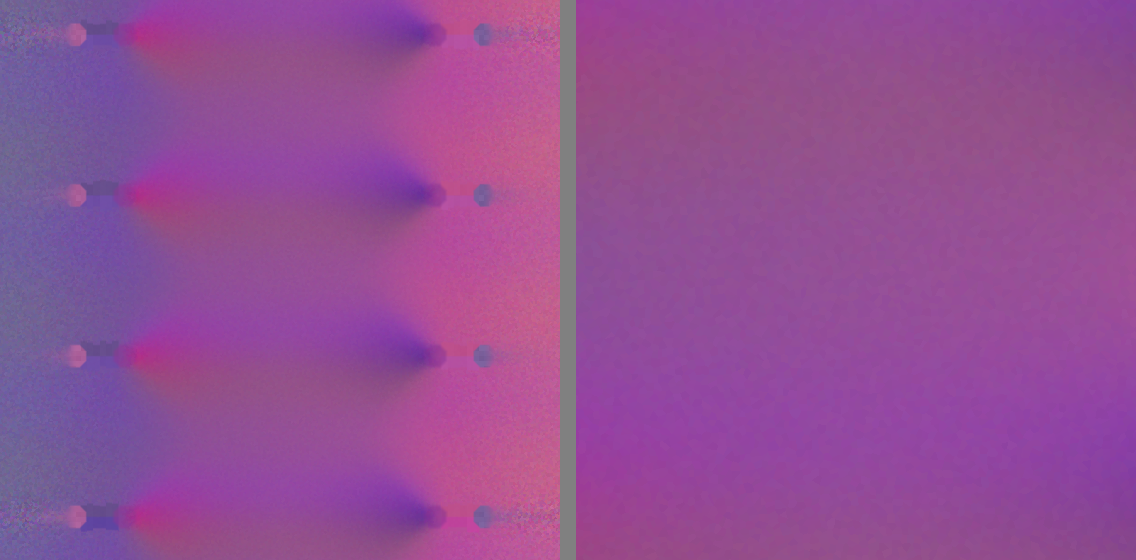
Left, the full canvas; right, a detail of the centre.
Write a Shadertoy shader that draws this background.

```glsl
// Four rows of paired glowing poles on a blue-to-pink ground with coloured grain.
// Widening lobes run inward from the poles over a periodic vertical tint, while
// blocky bands, faceted caps and faded tails extend outward from every pole.

const float TAU = 6.2831853;
const float ROWS = 4.0;
const float PITCH = 0.287;
const float FIRST_ROW = 0.077;
const float POLE_X = 0.285;

vec3 hash3(vec2 p) {
    vec3 q = fract(p.xyx * vec3(0.1031, 0.1030, 0.0973));
    q += dot(q, q.yxz + 33.33);
    return fract((q.xxy + q.yzz) * q.zyx);
}

// Cellular grain: random colour of the nearest jittered cell, centred on zero.
vec3 cellGrain(vec2 p) {
    vec2 cell = floor(p);
    float nearest = 9.0;
    vec3 tint = vec3(0.5);
    for (int j = -1; j <= 1; j++)
    for (int i = -1; i <= 1; i++) {
        vec2 id = cell + vec2(i, j);
        vec2 gap = id + hash3(id).xy - p;
        float d = dot(gap, gap);
        if (d < nearest) {
            nearest = d;
            tint = hash3(id + 71.0);
        }
    }
    return tint - 0.5;
}

float octagon(vec2 p, float radius) {
    p = abs(p);
    return max(max(p.x, p.y), (p.x + p.y) * 0.7071) - radius;
}

float fill(float d, float soft) {
    return 1.0 - smoothstep(-soft, soft, d);
}

// Inner ground: vertical tint plus one lobe opening inward from a pole.
vec3 innerGround(float x, float dy, float inward, float right) {
    float phase = TAU * dy / PITCH;
    float wave = (sin(phase) + 0.35 * sin(2.0 * phase)) / 1.15;
    float t = max(inward, 0.0);
    float near = exp(-t / 0.12);
    float spread = 0.014 + 0.036 * smoothstep(0.0, 0.13, t);
    float lobe = near * exp(-0.5 * dy * dy / (spread * spread));
    vec3 c = vec3(0.58 + 0.16 * x * (1.0 - lobe), 0.31, 0.59);
    c += wave * vec3(0.0, -0.016 - 0.02 * near, 0.042 + 0.05 * near);
    vec3 glow = mix(vec3(0.12, -0.14, -0.07), vec3(-0.18, -0.13, 0.0), right);
    float rowBand = near * (0.5 + 0.5 * cos(phase));
    return c + lobe * glow + 0.2 * rowBand * vec3(glow.r, -0.1, 0.0);
}

// Side ground, drifting toward the canvas edge.
vec3 outerGround(float dy, float inward, float right) {
    float rim = smoothstep(0.0, 0.215, -inward);
    vec3 leftTone = mix(vec3(0.455, 0.315, 0.62), vec3(0.44, 0.385, 0.60), rim);
    vec3 rightTone = mix(vec3(0.72, 0.305, 0.59), vec3(0.75, 0.365, 0.575), rim);
    float wave = sin(TAU * dy / PITCH);
    return mix(leftTone, rightTone, right)
         + wave * vec3(0.012 * right, 0.012, -0.022);
}

vec3 ground(float x, float dy, float right) {
    float inward = POLE_X - abs(x);
    float between = 0.5 - 0.5 * cos(TAU * dy / PITCH);
    float edge = inward - 0.012 - 0.06 * between;
    float inner = 1.0 - fill(edge, 0.012 + 0.075 * sqrt(between));
    return mix(outerGround(dy, inward, right),
               innerGround(x, dy, inward, right), inner);
}

// Band, cap, tail and pole; q.x runs outward from the centre, q.y from the row.
vec3 ornament(vec3 c, vec2 q, float right, float row, float accent, float soft) {
    // Ragged two-tone band
    vec2 block = vec2(floor(q.x * 90.0), row * 2.0 + step(0.0, q.y) + right * 17.0);
    float rnd = hash3(block).x;
    float reach = 0.018 + 0.01 * rnd;
    float band = fill(abs(q.x - 0.322) - 0.034, soft) * fill(abs(q.y) - reach, soft);
    vec3 upper = mix(vec3(0.39, 0.30, 0.54), vec3(0.74, 0.31, 0.54), right);
    vec3 lower = mix(vec3(0.43, 0.30, 0.65), vec3(0.71, 0.32, 0.64), right);
    vec3 vivid = mix(vec3(0.36, 0.26, 0.63), vec3(0.76, 0.26, 0.62), right);
    lower = mix(lower, vivid, accent * step(row, 0.5));
    vec3 bandColor = mix(lower, upper, smoothstep(-soft, soft, q.y));
    c = mix(c, bandColor + 0.02 * (rnd - 0.5), band * 0.85);

    // Tail fading outward
    vec3 capColor = mix(vec3(0.70, 0.38, 0.60), vec3(0.44, 0.38, 0.61), right);
    float beyond = max(q.x - 0.365, 0.0);
    float tail = smoothstep(0.355, 0.375, q.x) * exp(-beyond * mix(26.0, 13.0, accent));
    c = mix(c, capColor, 0.55 * tail * exp(-q.y * q.y / 0.00022));

    // Faceted cap
    float cap = fill(octagon(q - vec2(0.366, 0.0), 0.02), soft);
    cap *= 1.0 - smoothstep(0.362, 0.386, q.x);
    float shade = 0.06 * (hash3(floor(q * 110.0) + row * 9.0).y - 0.5);
    c = mix(c, capColor + shade, cap * 0.85);

    // Eight-sided pole
    vec3 poleColor = mix(vec3(0.56, 0.21, 0.58), vec3(0.53, 0.20, 0.58), right);
    float pole = fill(octagon(q - vec2(0.277, 0.0), 0.02), soft * 2.0);
    return mix(c, poleColor, pole * 0.55);
}

void mainImage(out vec4 fragColor, in vec2 fragCoord) {
    vec2 uv = fragCoord / iResolution.xy;
    float soft = 0.0012 + 0.5 / iResolution.y;
    vec2 p = uv - vec2(0.5, FIRST_ROW);
    float row = clamp(floor(p.y / PITCH + 0.5), 0.0, ROWS - 1.0);
    vec2 q = vec2(abs(p.x), p.y - row * PITCH);
    float right = step(0.0, p.x);
    float accent = step(1.4, abs(row - 1.5));
    // Halves blend across the centre to hide the seam
    float blend = mix(right, smoothstep(-0.18, 0.18, p.x), step(q.x, 0.18));
    vec3 color = ornament(ground(p.x, q.y, blend), q, right, row, accent, soft);

    // Grain grows toward the sides and along the first and last tails
    float tailGrain = accent * smoothstep(0.36, 0.46, q.x) * exp(-q.y * q.y / 0.0012);
    float clean = fill(abs(q.x - 0.33) - 0.05, 0.01) * fill(abs(q.y) - 0.025, 0.005);
    float amount = mix(0.02, 0.05, smoothstep(0.2, 0.42, q.x)) + 0.08 * tailGrain;
    color += cellGrain(uv * 230.0) * amount * (1.0 - 0.8 * clean);
    fragColor = vec4(clamp(color, 0.0, 1.0), 1.0);
}
```
